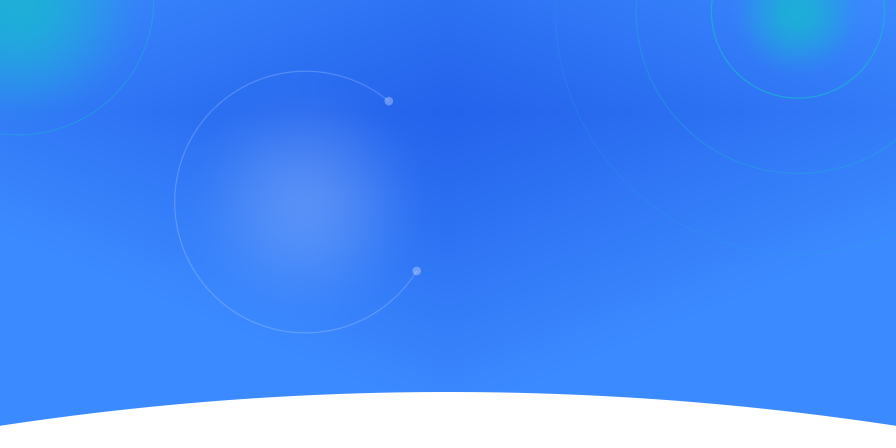
Reproduce this background procedurally as a WebGL 1 fragment shader.

```glsl
precision highp float;
// Blue diamond gradient with teal glows, thin rings and a white curved base.
uniform vec2 u_resolution;

// Antialiased coverage of a shape with signed distance d
float fill(float d) {
  return clamp(0.5 - d * u_resolution.y, 0.0, 1.0);
}

// Thin outline along the zero line of d
float stroke(float d) {
  return fill(abs(d) - 0.0013);
}

// Soft disc, solid up to the inner radius and gone at the outer one
float glow(float dist, float inner, float outer) {
  return 1.0 - smoothstep(inner, outer, dist);
}

void main() {
  // Canvas height is one unit
  vec2 p = gl_FragCoord.xy / u_resolution.y;
  vec3 teal = vec3(0.11, 0.69, 0.84);

  // Diamond gradient, darkest above the middle
  vec2 fromDark = abs(p - vec2(1.0, 0.75));
  float diamond = min(fromDark.x / 1.65 + fromDark.y / 0.69, 1.0);
  vec3 color = mix(vec3(0.14, 0.385, 0.922), vec3(0.235, 0.541, 1.0), diamond);

  // Upper left glow and its ring
  float leftDist = length(p - vec2(0.042, 1.0));
  color = mix(color, teal, 0.95 * glow(leftDist, 0.02, 0.31));
  color = mix(color, teal, 0.5 * stroke(leftDist - 0.301));

  // Upper right glow and three fading rings
  float rightDist = length(p - vec2(1.781, 0.974));
  color = mix(color, teal, 0.92 * glow(rightDist, 0.01, 0.16));
  for (int i = 0; i < 3; i++) {
    float k = float(i);
    float radius = 0.193 + 0.162 * k + 0.006 * k * k;
    color = mix(color, teal, 0.85 * pow(0.48, k) * stroke(rightDist - radius));
  }

  // Pale glow inside an open arc
  vec2 q = p - vec2(0.682, 0.549);
  float arcDist = length(q);
  color = mix(color, vec3(1.0), 0.19 * glow(arcDist, 0.0, 0.29));
  float gapAngle = abs(atan(q.y, q.x) - 0.163);
  float arc = step(0.718, gapAngle) * stroke(arcDist - 0.292);
  color = mix(color, vec3(1.0), 0.2 * arc);

  // Dots at both ends of the arc
  for (int i = 0; i < 2; i++) {
    float angle = 0.163 + 0.718 * (2.0 * float(i) - 1.0);
    vec2 end = 0.292 * vec2(cos(angle), sin(angle));
    color = mix(color, vec3(1.0), 0.3 * fill(length(q - end) - 0.0095));
  }

  // White base with a broad circular top
  float base = length(p - vec2(1.0, -6.535)) - 6.66;
  color = mix(color, vec3(1.0), fill(base));

  gl_FragColor = vec4(color, 1.0);
}
```
